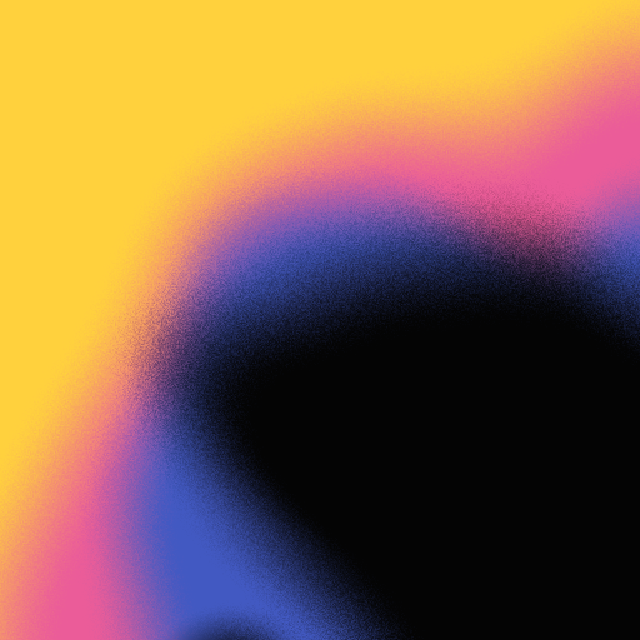
A Shadertoy shader for this background:

```glsl
// Draws a grainy gradient that bends from yellow through pink and blue into a black corner.

const vec3 YELLOW = vec3(1.00, 0.82, 0.24);
const vec3 PINK   = vec3(0.92, 0.36, 0.60);
const vec3 BLUE   = vec3(0.26, 0.35, 0.76);
const vec3 BLACK  = vec3(0.015);

const float HALF_PI = 1.5707963;
const float GRAIN_CELLS = 512.0;
const float GRAIN_SPREAD = 0.015;
const float DIP_STRENGTH = 0.8;
const int LAST = 6;

// Each band lists its (outer, inner) fade radii, from the left ray to the upward ray.
const vec2 PINK_BAND[7] = vec2[7](
    vec2(1.13, 0.90), vec2(1.05, 0.85), vec2(1.01, 0.82), vec2(1.05, 0.85),
    vec2(1.01, 0.80), vec2(0.95, 0.72), vec2(1.03, 0.80));
const vec2 BLUE_BAND[7] = vec2[7](
    vec2(0.86, 0.68), vec2(0.91, 0.75), vec2(0.92, 0.78), vec2(0.97, 0.80),
    vec2(0.87, 0.69), vec2(0.70, 0.53), vec2(0.76, 0.58));
const vec2 BLACK_BAND[7] = vec2[7](
    vec2(0.55, 0.34), vec2(0.75, 0.44), vec2(0.95, 0.70), vec2(0.88, 0.64),
    vec2(0.81, 0.57), vec2(0.75, 0.51), vec2(0.65, 0.43));

float hash(vec2 p) {
    vec3 q = fract(vec3(p.xyx) * 0.1031);
    q += dot(q, q.yzx + 33.33);
    return fract((q.x + q.y) * q.z);
}

// Triangular noise in -1..1, constant inside each grain cell
float grain(vec2 uv, float cells) {
    vec2 cell = floor(uv * cells);
    return hash(cell) + hash(cell + 71.7) - 1.0;
}

// Smooth cubic curve through the fade radii of one band
vec2 bandAt(vec2 band[7], float t) {
    int i = int(clamp(floor(t), 0.0, float(LAST - 1)));
    float f = t - float(i);
    vec2 a = band[max(i - 1, 0)];
    vec2 b = band[i];
    vec2 c = band[i + 1];
    vec2 d = band[min(i + 2, LAST)];
    return b + 0.5 * f * (c - a + f * (2.0 * a - 5.0 * b + 4.0 * c - d
         + f * (3.0 * (b - c) + d - a)));
}

// 0 outside the outer radius, 1 inside the inner radius
float coverage(float radius, vec2 fade) {
    return 1.0 - smoothstep(fade.y, fade.x, radius);
}

// Soft elliptical spot
float spot(vec2 uv, vec2 center, vec2 size) {
    return 1.0 - smoothstep(0.0, 1.0, length((uv - center) / size));
}

void mainImage(out vec4 fragColor, in vec2 fragCoord) {
    vec2 uv = fragCoord / iResolution.xy;

    // Polar coordinates around the lower right corner
    vec2 ray = vec2(1.0 - uv.x, uv.y);
    float turn = atan(ray.y, ray.x) / HALF_PI * float(LAST);

    // Scattering the radius puts grain into the fades and leaves flat areas clean
    float noise = grain(uv, GRAIN_CELLS);
    float radius = length(ray) + GRAIN_SPREAD * noise;

    // Stack the colour bands from the outside in
    vec3 color = mix(YELLOW, PINK, coverage(radius, bandAt(PINK_BAND, turn)));
    color = mix(color, BLUE, coverage(radius, bandAt(BLUE_BAND, turn)));

    // The black fade carries coarser grain than the colour fades
    float darkRadius = radius + GRAIN_SPREAD * noise;
    color = mix(color, BLACK, coverage(darkRadius, bandAt(BLACK_BAND, turn)));

    // Dark dip in the blue at the lower edge
    float dip = spot(uv + 0.01 * noise, vec2(0.365, -0.03), vec2(0.13, 0.09));
    color = mix(color, BLACK, DIP_STRENGTH * dip);

    fragColor = vec4(color, 1.0);
}
```
